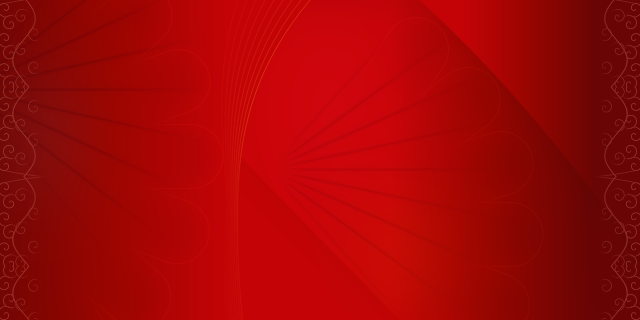
Write a WebGL 2 fragment shader that draws this background.

```glsl
#version 300 es
precision highp float;
uniform vec2 u_resolution;
out vec4 fragColor;

const float TAU = 6.2831853;
const vec3 WINE = vec3(0.41, 0.02, 0.015);
const vec3 EMBER = vec3(0.60, 0.02, 0.0);
const vec3 RED = vec3(0.77, 0.012, 0.025);
const vec3 SHADOW = vec3(0.36, 0.0, 0.03);
const vec3 GOLD = vec3(0.92, 0.38, 0.10);
const vec3 LACE = vec3(0.80, 0.46, 0.40);

// Dark to bright red, with a warm middle
vec3 redRamp(float t) {
  t = clamp(t, 0.0, 1.0);
  return t < 0.5 ? mix(WINE, EMBER, t * 2.0) : mix(EMBER, RED, t * 2.0 - 1.0);
}

// Antialiased line that keeps its weight when thinner than a pixel
float stroke(float dist, float halfWidth, float px) {
  float reach = max(halfWidth, 0.5 * px);
  float cover = 1.0 - smoothstep(reach - 0.5 * px, reach + 0.5 * px, abs(dist));
  return cover * min(1.0, 2.0 * halfWidth / px);
}

float glow(vec2 p, vec2 center, vec2 size) {
  vec2 q = (p - center) / size;
  return exp(-dot(q, q));
}

// Soft radiating creases, faded at both ends and toward the vertical
float fanSpokes(vec2 p, vec2 center, float spacing, float start, float reach) {
  vec2 q = p - center;
  float r = length(q);
  float angle = atan(q.y, q.x);
  float fold = mod(angle + 0.5 * spacing, spacing) - 0.5 * spacing;
  float dist = r * sin(fold);
  float crease = exp(-pow(dist / 0.0045, 2.0)) + 0.25 * exp(-abs(dist) / 0.02);
  float fade = smoothstep(start, start + 0.12, r) * (1.0 - smoothstep(0.4 * reach, reach, r));
  return crease * fade * smoothstep(0.5, 0.85, q.x / max(r, 0.001));
}

// Rounded petal tips set around a circle: x is outline, y is fill
vec2 petals(vec2 p, vec2 center, float radius, float firstAngle, float spacing, float px) {
  vec2 result = vec2(0.0);
  for (int i = 0; i < 6; i++) {
    float angle = firstAngle + float(i) * spacing;
    vec2 axis = vec2(cos(angle), sin(angle));
    vec2 q = p - center - axis * radius;
    float along = dot(q, axis);
    float across = dot(q, vec2(-axis.y, axis.x));
    float dist = length(vec2(max(along, 0.0), across)) - 0.1;
    float fade = smoothstep(-0.2, 0.02, along);
    result.x = max(result.x, stroke(dist, 0.001, px) * fade);
    result.y = max(result.y, smoothstep(0.004, -0.07, dist) * fade);
  }
  return result;
}

// Spiral tendril inside a disc
float curl(vec2 p, vec2 center, float radius, float turn, float px) {
  vec2 q = p - center;
  float r = length(q);
  float phase = 1.3 * r / radius - turn * atan(q.y, q.x) / TAU;
  float dist = (fract(phase) - 0.5) * radius / 1.3;
  return stroke(dist, 0.0013, px) * (1.0 - smoothstep(radius - px, radius + px, r));
}

// Mirrored scrollwork: x is measured inward from the canvas side
float scrollwork(vec2 p, float px) {
  vec2 q = vec2(p.x, abs(mod(p.y - 0.272, 0.56) - 0.28));
  float lines = 0.0;
  for (int i = 0; i < 6; i++) {
    float k = float(i);
    float turn = mod(k, 2.0) * 2.0 - 1.0;
    lines = max(lines, curl(q, vec2(0.024 + 0.008 * turn, 0.035 + 0.047 * k), 0.027, turn, px));
    lines = max(lines, 0.7 * curl(q, vec2(0.088 + 0.02 * turn, 0.06 + 0.052 * k), 0.024, -turn, px));
  }
  float vine = q.x - 0.075 - 0.035 * sin(q.y * 24.0);
  lines = max(lines, stroke(vine * 0.77, 0.0013, px));
  float flare = q.y - 0.022 * pow(clamp(1.0 - q.x / 0.15, 0.0, 1.0), 1.5);
  lines = max(lines, 0.7 * stroke(flare, 0.0012, px));
  return lines * (1.0 - smoothstep(0.09, 0.15, q.x));
}

// Sweep of the golden curve
float sweepX(float y) {
  float upper = max(1.0 - y / 0.703, 0.0);
  float lower = max(y - 0.703, 0.0);
  return 0.742 + 0.227 * pow(upper, 2.6) + 0.18 * lower * lower;
}

void main() {
  // Two by one canvas, y measured downward
  vec2 p = gl_FragCoord.xy / u_resolution * vec2(2.0, 1.0);
  p.y = 1.0 - p.y;
  float px = 1.0 / u_resolution.y;

  // Left panel with its fan
  vec3 left = redRamp(0.10 + p.x / 0.80);
  left += vec3(0.0, 0.035, 0.04) * glow(p, vec2(0.14, 0.43), vec2(0.16, 0.22));
  vec2 leftPetals = petals(p, vec2(-0.083, 0.487), 0.68, -0.70, 0.352, px);
  left = mix(left, SHADOW, 0.26 * fanSpokes(p, vec2(-0.104, 0.28), 0.216, 0.04, 0.82));
  left *= 1.0 - 0.025 * leftPetals.y;
  left += vec3(0.06, 0.025, 0.015) * leftPetals.x;

  // Central panel with its fan
  vec3 middle = redRamp((1.84 - p.x) / 0.62);
  middle += vec3(0.045, 0.01, 0.025) * glow(p, vec2(1.03, 0.33), vec2(0.26, 0.42));
  middle += vec3(0.02, 0.03, -0.01) * glow(p, vec2(1.25, 0.80), vec2(0.20, 0.22));
  vec2 rightPetals = petals(p, vec2(0.917, 0.716), 0.68, -0.97, 0.332, px);
  middle = mix(middle, SHADOW, 0.13 * fanSpokes(p, vec2(0.84, 0.53), 0.209, 0.02, 0.85));
  middle *= 1.0 - 0.025 * rightPetals.y;
  middle += vec3(0.06, 0.025, 0.015) * rightPetals.x;

  // Lower fold inside the central panel
  float fold = (p.y - 0.51 - 1.02 * (p.x - 0.77)) * 0.7;
  vec3 foldColor = RED - vec3(0.035, 0.0, 0.01) * exp(-max(fold, 0.0) / 0.07);
  middle = mix(middle, foldColor, 0.8 * smoothstep(-px, px, fold));

  // Upper right panel behind a bowed diagonal edge
  float run = max(p.x - 1.31, 0.0);
  float edge = (0.9 * run + 0.384 * run * run - p.y) * 0.65;
  vec3 corner = redRamp((1.86 - p.x) / 0.42);
  middle *= 1.0 - 0.05 * exp(-abs(edge) / 0.05);
  vec3 color = mix(middle, corner, smoothstep(-px, px, edge));

  float sweep = sweepX(p.y);
  color = mix(left, color, smoothstep(-px, px, p.x - sweep));

  // Bundle of golden threads
  float spread = 0.035 + 0.19 * pow(max(1.0 - p.y / 0.65, 0.0), 1.7) + 0.05 * max(p.y - 0.65, 0.0);
  for (int i = 0; i < 9; i++) {
    float k = float(i) / 8.0;
    float dist = (p.x - sweep + k * spread) * 0.9;
    float strength = mix(0.45, 0.07, sqrt(k)) * mix(1.0, 0.3, smoothstep(0.3, 0.75, p.y));
    color = mix(color, GOLD, strength * stroke(dist, 0.0014, px));
  }

  // Lace along both sides
  float side = min(p.x, 2.0 - p.x);
  color = mix(color, LACE, 0.42 * scrollwork(vec2(side, p.y), px));

  fragColor = vec4(clamp(color, 0.0, 1.0), 1.0);
}
```
